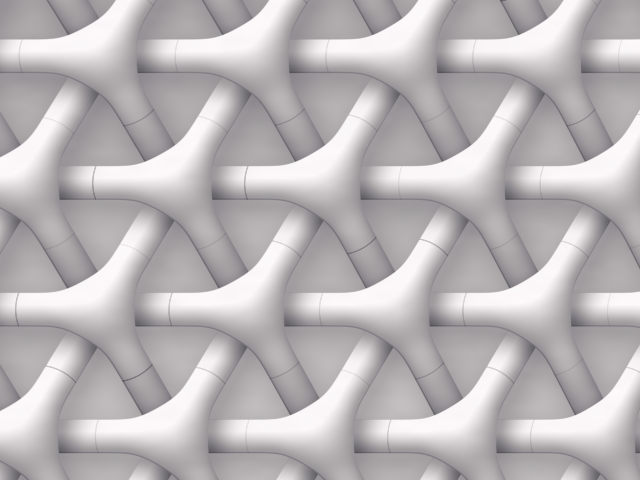
Write a Shadertoy shader that draws this pattern.

```glsl
// Interlaced lattice of smooth white three-armed struts over a soft grey backdrop

float hash(vec2 p) {
    return fract(sin(dot(p, vec2(127.1, 311.7))) * 43758.5);
}

float noise(vec2 p) {
    vec2 i = floor(p), f = fract(p);
    f = f * f * (3.0 - 2.0 * f);
    return mix(mix(hash(i), hash(i + vec2(1, 0)), f.x),
               mix(hash(i + vec2(0, 1)), hash(i + vec2(1, 1)), f.x), f.y);
}

vec2 armDirection(int n) {
    float a = radians(60.0 + 120.0 * float(n));
    return vec2(cos(a), sin(a));
}

// Blended tubes: xy = offset from the axis, z = squared height of the surface
vec3 strut(vec2 p) {
    const float blend = 0.0262;
    vec2 offset = vec2(0);
    float total = 0.0;
    for (int n = 0; n < 3; n++) {
        vec2 dir = armDirection(n);
        vec2 d = p - dir * clamp(dot(p, dir), 0.0, 0.95);
        float weight = exp(-dot(d, d) / blend);
        offset += weight * d;
        total += weight;
    }
    total = max(total, 1e-20);
    return vec3(offset / total, 0.0132 + blend * log(total));
}

// Approximate distance inside the outline, positive within
float insideDistance(vec3 s) {
    return s.z / (2.0 * max(length(s.xy), 0.002));
}

float strutTone(vec2 p, vec2 cell, vec3 s) {
    // Rounded normal, tilted because the arms sink away from the hub
    vec3 normal = normalize(vec3(s.xy, sqrt(max(s.z, 0.0))) + 1e-5);
    normal = normalize(normal + vec3(0.5 * p, 0));
    float diffuse = dot(normal, normalize(vec3(-0.35, 0.65, 0.67)));
    float tone = 0.62 + 0.36 * pow(clamp(diffuse + 0.1, 0.0, 1.0), 1.4);

    // The arm facing away from the light stays dimmer
    tone -= 0.09 * smoothstep(0.0, 0.5, dot(p, armDirection(2)));

    float along = -1.0, arm = 0.0;
    for (int n = 0; n < 3; n++) {
        float t = dot(p, armDirection(n));
        if (t > along) { along = t; arm = float(n); }
    }
    tone *= 1.0 - 0.07 * smoothstep(0.4, 0.85, along);

    // Casting seam, with its own place and strength on every arm
    float random = hash(cell + arm * 7.3);
    float lateral2 = max(dot(p, p) - along * along, 0.0);
    float place = (arm == 1.0 ? 0.51 : 0.47) + 0.05 * random;
    float seam = abs(along + 1.5 * lateral2 - place);
    tone *= 1.0 - (0.06 + 0.22 * random * random) * smoothstep(0.008, 0.002, seam);

    // Dark lower rim
    float rim = smoothstep(0.016, 0.0, insideDistance(s));
    return tone * (1.0 - 0.24 * rim * smoothstep(0.2, -0.6, normal.y));
}

void mainImage(out vec4 fragColor, in vec2 fragCoord) {
    vec2 uv = fragCoord / iResolution.y;
    float pixel = 0.8 / (0.305 * iResolution.y);

    // Slightly uneven spacing across the canvas
    float u = (uv.x - 0.049) / 0.325;
    float row = (uv.y - 0.619) / 0.264;
    float column = u + 0.0147 * u * u - 0.01 * u * row;

    // Corners of the enclosing lattice triangle
    vec2 skewed = vec2(column - 0.5 * row, row);
    vec2 base = floor(skewed), f = skewed - base;
    vec4 hubs[3];
    for (int i = 0; i < 3; i++) {
        vec2 corner = i == 0 ? vec2(step(1.0, f.x + f.y))
                             : vec2(i == 1, i == 2);
        vec2 d = f - corner;
        hubs[i] = vec4(d.x + 0.5 * d.y, 0.866 * d.y, base + corner);
    }

    // Nearest hub lies on top
    for (int i = 0; i < 3; i++) {
        int a = i == 1 ? 1 : 0;
        vec4 h = hubs[a], g = hubs[a + 1];
        if (dot(g.xy, g.xy) < dot(h.xy, h.xy)) {
            hubs[a] = g;
            hubs[a + 1] = h;
        }
    }

    // Front to back layers, each shadowed by those above
    float tone = 0.0, visible = 1.0, shade = 1.0;
    for (int i = 0; i < 3; i++) {
        vec2 p = hubs[i].xy;
        vec3 s = strut(p);
        float cover = smoothstep(-pixel, pixel, insideDistance(s));
        tone += visible * cover * shade * strutTone(p, hubs[i].zw, s);
        visible *= 1.0 - cover;
        float caster = insideDistance(strut(p + vec2(-0.05, 0.07)));
        shade *= 1.0 - 0.33 * smoothstep(-0.13, 0.05, caster);
    }

    // Clouded backdrop, darker towards the top
    float backdrop = 0.75 - 0.07 * uv.y + 0.05 * (noise(uv * 7.0) - 0.5);
    tone += visible * backdrop * mix(1.0, shade, 0.38);

    // Faint plaster mottling and cool shadows
    tone += 0.014 * (noise(uv * vec2(25, 60)) - 0.5);
    float cool = smoothstep(0.68, 0.5, tone);
    fragColor = vec4(tone + vec3(0.004, -0.009, mix(-0.004, 0.016, cool)), 1.0);
}
```
